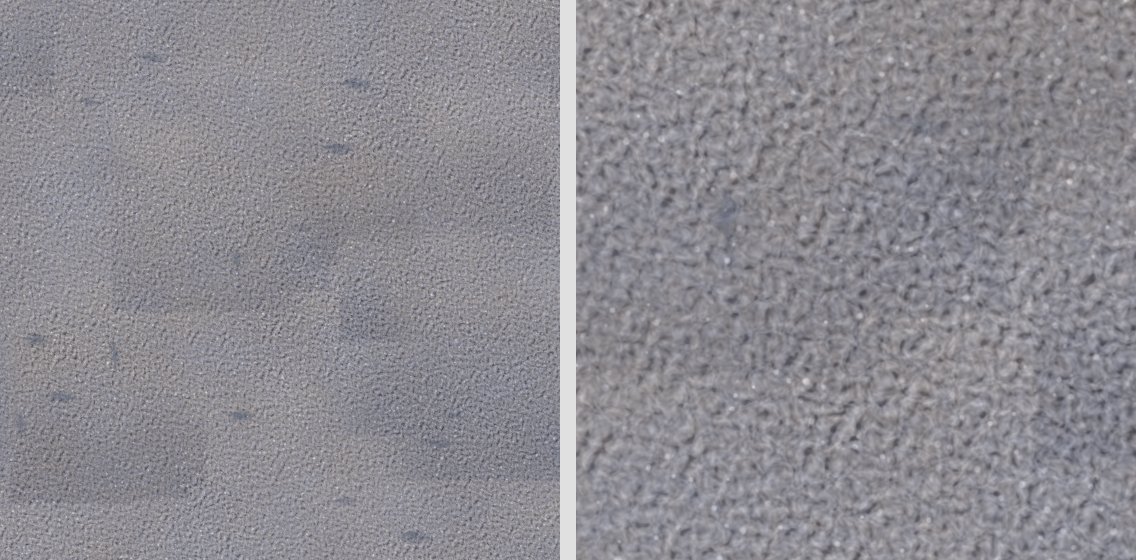
Left, the full canvas; right, a detail of the centre.
Reproduce this texture procedurally as a Shadertoy shader.

```glsl
// Worn blue-grey asphalt: fine side-lit grain with dark pits and pale chips,
// rectangular patches with partly faded borders, and dark lens-shaped smudges.
// Grain is the slope of gradient noise; patches and smudges are hashed in loops.

const vec3  BASE_COLOR   = vec3(0.566, 0.558, 0.584);
const vec3  SMUDGE_COLOR = vec3(0.415, 0.435, 0.490);
const vec3  WARM_TINT    = vec3(0.018, 0.003, -0.022);
const float GRAIN_FREQ   = 165.0;
const float RELIEF       = 0.112;
const float FINE_GRAIN   = 0.105;
const float DUST         = 0.060;
const float PIT_DARK     = 0.055;
const float CHIP_FREQ    = 105.0;
const float CHIP_LIGHT   = 0.15;
const float PATCH_SHADE  = 0.052;
const float PATCH_EDGE   = 0.0025;
const int   PATCH_COUNT  = 14;
const int   SMUDGE_COUNT = 15;
const vec2  SMUDGE_SIZE  = vec2(0.039, 0.014);

float hash(vec2 p) {
    vec3 q = fract(vec3(p.xyx) * 0.1031);
    q += dot(q, q.yzx + 33.33);
    return fract((q.x + q.y) * q.z);
}

vec2 hash2(vec2 p) {
    return vec2(hash(p), hash(p + 71.7));
}

float noise(vec2 p) {
    vec2 i = floor(p), f = fract(p);
    f = f * f * (3.0 - 2.0 * f);
    return mix(mix(hash(i), hash(i + vec2(1, 0)), f.x),
               mix(hash(i + vec2(0, 1)), hash(i + vec2(1, 1)), f.x), f.y);
}

float fbm(vec2 p) {
    float sum = 0.0, weight = 0.5;
    for (int i = 0; i < 4; i++) {
        sum += weight * noise(p);
        p = mat2(1.6, 1.2, -1.2, 1.6) * p + 9.3;
        weight *= 0.5;
    }
    return sum / 0.9375;
}

float corner(vec2 cell, vec2 offset) {
    float angle = 6.2832 * hash(cell);
    return dot(vec2(cos(angle), sin(angle)), offset);
}

// Signed gradient noise, free of blocky steps
float gradientNoise(vec2 p) {
    vec2 i = floor(p), f = fract(p), e = vec2(1, 0);
    vec2 u = f * f * f * (f * (f * 6.0 - 15.0) + 10.0);
    return mix(mix(corner(i, f), corner(i + e, f - e), u.x),
               mix(corner(i + e.yx, f - e.yx), corner(i + 1.0, f - 1.0), u.x), u.y);
}

mat2 rotation(float a) {
    return mat2(cos(a), sin(a), -sin(a), cos(a));
}

// Offset that wraps around the canvas
vec2 wrapped(vec2 p) {
    return fract(p + 0.5) - 0.5;
}

// Sparse round chips of varied size, one per cell at most
float chips(vec2 p) {
    vec2 cell = floor(p);
    vec2 q = fract(p) - 0.3 - 0.4 * hash2(cell + 29.0);
    float size = mix(0.12, 0.27, hash(cell + 5.0));
    float present = smoothstep(0.66, 1.0, hash(cell + 13.0));
    return present * (1.0 - smoothstep(0.4, 1.25, length(q) / size));
}

// Tone (x) and warmth (y) of overlapping slabs of differently worn surface
vec2 patches(vec2 uv) {
    vec2 tone = vec2(0.0);
    for (int i = 0; i < PATCH_COUNT; i++) {
        vec2 id = vec2(float(i) * 3.7 + 2.0, 19.0);
        vec2 halfSize = mix(vec2(0.10, 0.10), vec2(0.25, 0.24), hash2(id + 4.0));
        vec2 q = wrapped(uv - hash2(id));
        vec2 border = halfSize - abs(q);
        float mask = smoothstep(-PATCH_EDGE, PATCH_EDGE, min(border.x, border.y));
        vec2 local = q / halfSize;
        float side = hash(id + 8.0) < 0.5 ? -1.0 : 1.0;
        mask *= 1.0 - smoothstep(0.2, 1.0, local.x * side);
        mask *= 1.0 - smoothstep(0.5, 1.0, local.y);
        float dark = 1.0 - smoothstep(-1.0, 0.7, local.y);
        float shade = 0.016 - 0.03 * hash(id + 17.0) - PATCH_SHADE * dark;
        tone = mix(tone, vec2(shade, 0.5 * hash(id + 11.0) - 0.55 * dark), mask * 0.9);
    }
    return tone;
}

// Lens-shaped stains, mostly lying flat, with ragged soft rims
float smudges(vec2 uv) {
    float cover = 0.0;
    float ragged = fbm(uv * 55.0) - 0.5;
    for (int i = 0; i < SMUDGE_COUNT; i++) {
        vec2 id = vec2(float(i) * 5.3 + 1.0, 47.0);
        vec2 q = wrapped(uv - hash2(id));
        if (hash(id + 3.0) < 0.22) q = q.yx;
        q /= SMUDGE_SIZE * mix(0.75, 1.1, hash(id + 6.0));
        float rim = abs(q.x) * 0.9 + abs(q.y + 0.25 * q.x) + 0.9 * ragged;
        cover = max(cover, 1.0 - smoothstep(0.05, 1.0, rim));
    }
    return cover;
}

void mainImage(out vec4 fragColor, in vec2 fragCoord) {
    vec2 uv = fragCoord / iResolution.xy;
    vec2 p = rotation(0.5) * uv * GRAIN_FREQ;
    p += 0.5 * vec2(gradientNoise(p * 0.45), gradientNoise(p * 0.45 + 55.0));

    // Broad wear and colour drift
    vec2 wear = patches(uv);
    vec3 color = BASE_COLOR + wear.x + 0.05 * (fbm(uv * 10.0 + 31.0) - 0.5);
    color += WARM_TINT * (wear.y + 1.3 * (fbm(uv * 11.0 + 60.0) - 0.5));
    float stain = smudges(uv);
    color = mix(color, SMUDGE_COLOR, 0.85 * stain);

    // Grain lit from the upper left; the steepest shaded slopes become pits
    vec2 toLight = rotation(0.5) * vec2(-0.3, 0.4);
    float slope = gradientNoise(p - toLight) - gradientNoise(p + toLight);
    float fine = gradientNoise(rotation(0.9) * p * 1.8 + 40.0);
    float dust = gradientNoise(rotation(2.0) * p * 2.7 + 15.0);
    float roughness = (0.75 + 0.55 * fbm(uv * 8.0 + 12.0)) * (1.0 - 0.3 * stain);
    float pit = smoothstep(0.35, 0.85, -slope - 0.5 * fine);
    color += roughness * (RELIEF * slope + FINE_GRAIN * fine + DUST * dust - PIT_DARK * pit);
    color += WARM_TINT * 0.9 * gradientNoise(p * 0.6 + 90.0);
    color += CHIP_LIGHT * chips(rotation(0.3) * uv * CHIP_FREQ);

    fragColor = vec4(clamp(color, 0.0, 1.0), 1.0);
}
```
